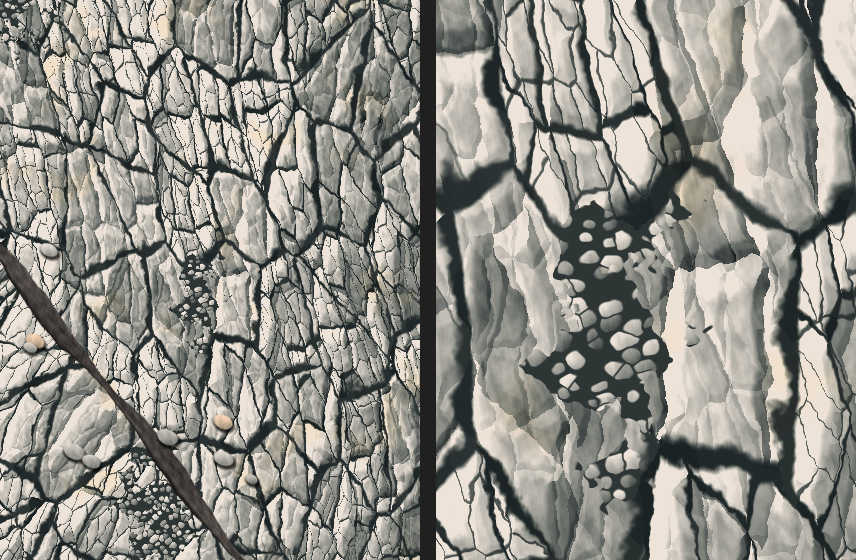
Left: the whole. Right: its middle third, enlarged.
Reproduce this texture procedurally as a Shadertoy shader.

```glsl
// A weathered cliff of upright grey slabs with dark cracks, a slanting dark seam and pebbles.

struct Cell { float edge; vec2 normal; vec2 offset; float id; };

vec2 hash2(vec2 p) {
    return fract(sin(vec2(dot(p, vec2(127.1, 311.7)), dot(p, vec2(269.5, 183.3)))) * 43758.5);
}

// Layered, folded sines, roughly -1 to 1
float sines(vec2 p) {
    float sum = 0.0, amp = 0.5;
    for (int i = 0; i < 5; i++) {
        p = mat2(0.8, 0.6, -0.6, 0.8) * p * 1.9 + 1.3;
        sum += amp * sin(p.x + 1.5 * sin(p.y));
        amp *= 0.6;
    }
    return sum;
}

// Cellular noise with distance and direction to the nearest border
Cell cellular(vec2 p) {
    vec2 base = floor(p), f = p - base, nearest = vec2(9.0), id = base;
    for (int k = 0; k < 9; k++) {
        vec2 g = vec2(k % 3 - 1, k / 3 - 1);
        vec2 r = g + 0.05 + 0.9 * hash2(base + g) - f;
        if (dot(r, r) < dot(nearest, nearest)) { nearest = r; id = base + g; }
    }
    Cell c = Cell(9.0, vec2(0.0), -nearest, hash2(id + 17.3).x);
    for (int k = 0; k < 25; k++) {
        vec2 g = vec2(k % 5 - 2, k / 5 - 2);
        vec2 r = g + 0.05 + 0.9 * hash2(base + g) - f;
        vec2 across = r - nearest;
        if (dot(across, across) > 1e-4) {
            vec2 n = normalize(across);
            float e = dot(0.5 * (nearest + r), n);
            if (e < c.edge) { c.edge = e; c.normal = n; }
        }
    }
    return c;
}

// Light falls from the upper left
float facing(Cell c) { return dot(c.normal, vec2(-0.75, 0.66)); }

// Flat chamfered faces along the borders
float bevel(Cell c, float width) {
    float w = width * (0.4 + c.id);
    return facing(c) * smoothstep(w, 0.6 * w, c.edge);
}

// 0 inside a crack, 1 on stone; cracks widen on the shaded side
float crack(Cell c, float gap) {
    float w = gap * (0.35 + 1.3 * max(-facing(c), 0.0));
    return smoothstep(0.5 * w, w + 0.02, c.edge);
}

float ellipseMask(vec2 p, vec2 centre, vec2 radius) {
    return 1.0 - length((p - centre) / radius);
}

vec3 stone(float tone) {
    tone = clamp(tone, 0.0, 1.0);
    vec3 c = mix(vec3(0.08, 0.11, 0.12), vec3(0.93, 0.89, 0.85), tone);
    return c + vec3(-0.005, 0.01, 0.0) * sin(3.14 * tone);
}

void mainImage(out vec4 fragColor, in vec2 fragCoord) {
    vec2 p = fragCoord / iResolution.y;
    float px = 1.0 / iResolution.y;
    float broad = sines(p * 4.0), rough = sines(p * 28.0 + 4.0);
    float grain = sines(p * vec2(150.0, 85.0));

    // Slanting seam; the rocks below it are stubbier and lean the other way
    float seam = (p.y - 0.55 + 1.27 * p.x) / 1.616 + 0.002 * rough + 0.003 * sin(p.x * 19.0);
    float below = step(seam, 0.0);
    vec2 q = p + vec2(0.0035 * rough, 0.006 * sines(p * 24.0 + 9.0)) + 0.0008 * grain;
    q.x += mix(0.17, -0.4, below) * q.y + 0.02 * sin(p.y * 7.0 + p.x * 5.0);
    q *= mix(vec2(1.0), vec2(0.72, 1.05), below);

    // Three sizes of broken stone
    Cell slab = cellular(q * vec2(10.0, 5.5));
    Cell block = cellular(q * vec2(27.0, 10.0));
    Cell chip = cellular(q * vec2(54.0, 22.0) + 3.7);
    Cell caster = cellular(q * vec2(27.0, 10.0) + vec2(-0.15, 0.13));
    float shadow = smoothstep(0.2, 0.4, caster.id - block.id);

    float tone = 0.87 + 0.32 * (slab.id - 0.5) + 0.36 * (block.id - 0.5) + 0.16 * (chip.id - 0.5);
    tone += 0.32 * bevel(block, 0.26) + 0.2 * bevel(slab, 0.16) + 0.14 * bevel(chip, 0.22);
    tone += 0.09 * grain + 0.1 * rough + 0.12 * broad - 0.17 * smoothstep(0.3, 0.65, p.x);
    tone *= 1.0 - 0.5 * shadow;
    float vary = clamp(0.8 + 0.9 * rough + 0.4 * broad, 0.1, 2.2);
    float open = crack(slab, 0.05 * vary);
    open *= mix(1.0, crack(block, 0.045 * vary), smoothstep(0.1, 0.3, slab.id));
    open *= mix(1.0, crack(chip, 0.035 * vary), step(0.5, slab.id) * 0.8);
    vec3 col = stone(mix(0.02 + 0.1 * chip.id, tone, open));
    col *= mix(vec3(1.0), vec3(1.02, 0.985, 0.92), smoothstep(0.4, 1.0, sines(p * 9.0 + 2.0)));

    // Pockets filled with small round pebbles
    float pocket = max(ellipseMask(p, vec2(0.36, 0.46), vec2(0.045, 0.08)),
                       ellipseMask(p, vec2(0.28, 0.08), vec2(0.06, 0.11)));
    pocket = max(pocket, ellipseMask(p, vec2(0.0, 1.0), vec2(0.1, 0.08))) + 0.7 * rough;
    Cell pebble = cellular(p * vec2(75.0, 85.0) + 0.3 * rough);
    float size = 0.3 + 0.3 * pebble.id;
    float dome = 0.4 + 0.6 * fract(pebble.id * 7.0) + 0.5 * dot(pebble.offset, vec2(-0.6, 0.7));
    float inPebble = smoothstep(size, size - 0.12, length(pebble.offset)) * smoothstep(0.0, 0.08, pebble.edge);
    vec3 gravel = stone(mix(0.12, dome + 0.1 * grain, inPebble));
    col = mix(col, gravel, smoothstep(0.2, 0.25, pocket));

    // Dark seam with a pinched, ragged outline and lengthwise streaks
    float halfWidth = 0.013 + 0.007 * cos(p.x * 26.0 - 1.8);
    float streak = sines(vec2(seam * 130.0, p.x * 14.0));
    vec3 seamColor = vec3(0.27, 0.25, 0.24) * (1.0 + 0.25 * streak + 0.2 * grain);
    seamColor *= 0.4 + 0.6 * smoothstep(-halfWidth, -0.5 * halfWidth, seam);
    float inSeam = smoothstep(px, -px, abs(seam) - halfWidth) * smoothstep(0.47, 0.45, p.x);
    col = mix(col, seamColor, inSeam);

    // Loose rounded cobbles with contact shadows
    for (int i = 0; i < 9; i++) {
        vec2 h = hash2(vec2(float(i), 5.0)), k = hash2(vec2(float(i), 8.0));
        vec2 d = p - vec2(0.04 + 0.42 * h.x, 0.1 + 0.48 * h.y);
        d = mat2(0.9, 0.43, -0.43, 0.9) * d / vec2(1.25, 0.85) + 0.001 * rough;
        float radius = 0.009 + 0.008 * k.x;
        col *= 1.0 - 0.75 * smoothstep(0.006, -0.002, length(d - vec2(0.003, -0.004)) - radius);
        float light = 0.62 + 0.2 * k.y + 0.22 * dot(d / radius, vec2(-0.6, 0.8)) + 0.08 * grain;
        vec3 cobble = stone(light) * mix(vec3(1.0), vec3(1.06, 0.95, 0.85), step(0.85, k.y));
        col = mix(col, cobble, smoothstep(px, -px, length(d) - radius));
    }

    fragColor = vec4(clamp(col, 0.0, 1.0), 1.0);
}
```
